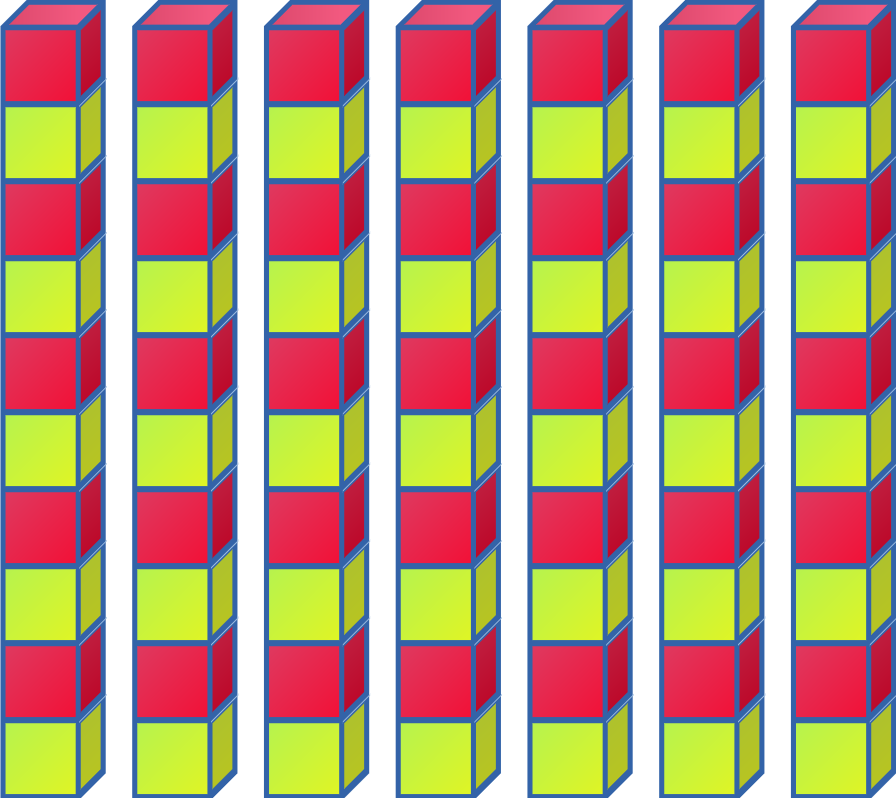
A Shadertoy shader for this pattern:

```glsl
// Seven towers of ten stacked cubes, alternating red and lime, with blue outlines on white.

const float ROWS = 10.0;
const float UNITS_HIGH = 10.364;  // canvas height in cube edges
const float PITCH = 1.711;        // spacing between towers
const float WIDTH = 0.977;        // front face width
const float DEPTH = 0.324;        // offset of the receding edges
const float LINE = 0.033;         // half width of the outline
const float DIAGONAL = 0.7071;    // scales slanted distances to true ones

float cover(float dist, float pixel) {
    return clamp(0.5 - dist / pixel, 0.0, 1.0);
}

// Signed distance to the interval from lo to hi
float span(float v, float lo, float hi) {
    return max(lo - v, v - hi);
}

void mainImage(out vec4 fragColor, in vec2 fragCoord) {
    float pixel = UNITS_HIGH / iResolution.y;
    vec2 p = fragCoord * pixel;

    // Tower coordinates: x from the left edge, y down from the top front edge
    float x = mod(p.x, PITCH) - 0.039;
    float y = UNITS_HIGH - 0.353 - p.y;

    // Height along the stack, sheared on the side faces
    float stack = y + max(x - WIDTH, 0.0);
    float row = floor(stack);
    float f = stack - row;
    bool isRed = mod(row, 2.0) < 0.5;
    float inStack = span(stack, 0.0, ROWS);
    float seam = span(f, 0.0, 1.0);

    // Blue silhouette of the whole tower
    float body = max(span(x, 0.0, WIDTH + DEPTH), max(-DEPTH - y, y - ROWS));
    body = max(body, DIAGONAL * max(-x - y, y + x - WIDTH - ROWS));
    vec3 color = mix(vec3(1.0), vec3(0.20, 0.39, 0.66), cover(body - LINE, pixel));

    // Front faces, shaded from upper left to lower right
    float shade = clamp(0.5 * (x / WIDTH + f), 0.0, 1.0);
    vec3 front = isRed ? mix(vec3(0.87, 0.23, 0.38), vec3(0.95, 0.06, 0.21), shade)
                       : mix(vec3(0.71, 0.95, 0.31), vec3(0.88, 0.96, 0.14), shade);
    float frontDist = max(span(x, 0.0, WIDTH) + LINE, seam + 0.040);
    color = mix(color, front, cover(max(frontDist, inStack), pixel));

    // Side faces
    vec3 side = isRed ? mix(vec3(0.75, 0.12, 0.25), vec3(0.74, 0.03, 0.16), f)
                      : mix(vec3(0.68, 0.76, 0.18), vec3(0.72, 0.77, 0.13), f);
    float sideDist = max(span(x, WIDTH, WIDTH + DEPTH) + LINE, seam * DIAGONAL + 0.052);
    color = mix(color, side, cover(max(sideDist, inStack), pixel));

    // Top face
    vec3 lid = mix(vec3(0.86, 0.28, 0.42), vec3(0.95, 0.35, 0.50), clamp(x / WIDTH, 0.0, 1.0));
    float lidDist = max(span(y, -DEPTH, 0.0), DIAGONAL * span(x + y, 0.0, WIDTH));
    color = mix(color, lid, cover(lidDist + LINE, pixel));

    // Pale hairline along each side seam between cubes
    float hairline = DIAGONAL * abs(f - 0.038) - 0.006;
    hairline = max(hairline, span(x, WIDTH + 0.015, WIDTH + DEPTH + 0.045));
    hairline = max(hairline, span(stack, 0.5, ROWS - 0.5));
    color = mix(color, vec3(0.62, 0.74, 0.88), cover(hairline, pixel));

    fragColor = vec4(color, 1.0);
}
```
